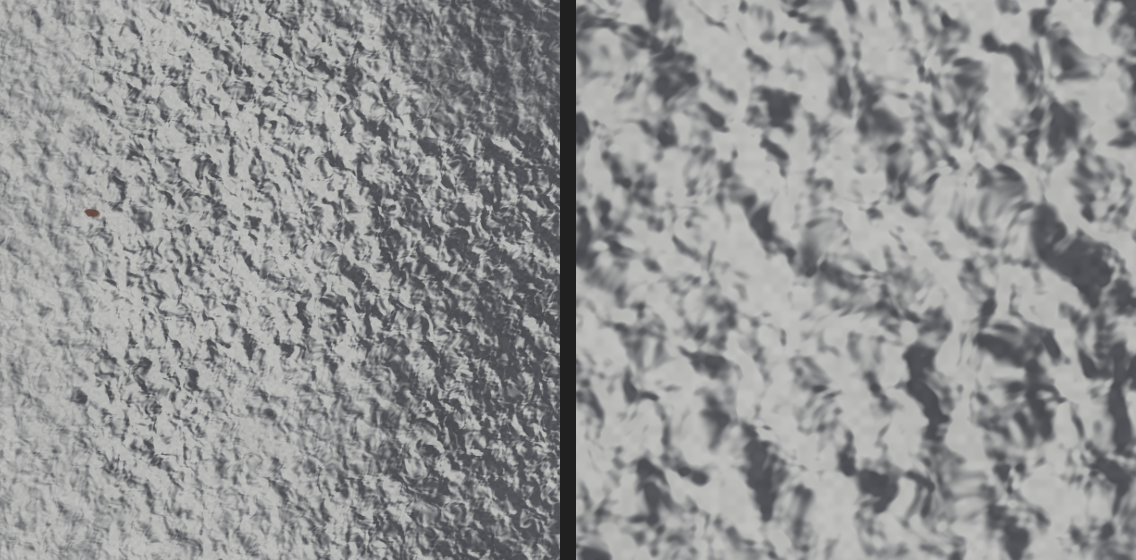
Left: the whole. Right: its middle third, enlarged.
Give the GLSL for this texture, as a Shadertoy shader.

```glsl
// Rough grey stucco in raking light, turning into shade on the right

float hash(vec2 p) {
    return fract(sin(dot(p, vec2(127.1, 311.7))) * 43758.5453);
}

float noise(vec2 p) {
    vec2 cell = floor(p), f = fract(p);
    f = f * f * f * (f * (f * 6.0 - 15.0) + 10.0);
    return mix(mix(hash(cell), hash(cell + vec2(1, 0)), f.x),
               mix(hash(cell + vec2(0, 1)), hash(cell + vec2(1, 1)), f.x), f.y);
}

// Layered lumps, centred on zero; each octave is turned to hide the lattice
float plasterHeight(vec2 p) {
    mat2 turn = mat2(0.8, 0.6, -0.6, 0.8);
    float height = 0.0, amplitude = 1.0;
    p = turn * p * 34.0;
    for (int i = 0; i < 4; i++) {
        height += amplitude * (noise(p) - 0.5);
        p = turn * p * 1.9 + 17.3;
        amplitude *= 0.56;
    }
    return height;
}

void mainImage(out vec4 fragColor, in vec2 fragCoord) {
    vec2 uv = fragCoord / iResolution.y;
    float across = fragCoord.x / iResolution.x;

    // Crumbled edges from a small domain warp
    vec2 p = uv + 0.010 * (vec2(noise(uv * 45.0), noise(uv * 45.0 + 31.0)) - 0.5);

    // Slope toward the low light at the lower left
    vec2 toLight = normalize(vec2(-0.85, -0.5));
    float height = plasterHeight(p);
    float slope = height - plasterHeight(p + toLight * 0.0065);

    // Broad patches: smoother trowelled areas and uneven tone
    float patches = noise(uv * 5.0 + 3.7);
    float roughness = mix(0.65, 1.2, smoothstep(0.2, 0.7, patches));
    roughness *= mix(0.85, 1.1, smoothstep(0.0, 0.4, across));
    float tone = noise(uv * 9.0 + 11.0) - 0.5;

    // The wall curves out of the light, leaving only raised grains lit
    float turning = smoothstep(0.42, 0.92, across - 0.05 * (uv.y - 0.5));
    float light = mix(0.80, 0.17, turning) + 0.12 * tone;
    light += roughness * (2.1 * slope + 0.38 * height);
    light = smoothstep(-0.22, 1.12, light);

    // Cool shadows, neutral lit plaster, fine grit
    vec3 color = mix(vec3(0.31, 0.317, 0.335), vec3(0.725, 0.725, 0.72), light);
    color += 0.05 * (noise(uv * 190.0) - 0.5) + 0.03 * tone;

    // Small rust fleck
    vec2 fleck = uv - vec2(0.165, 0.62);
    fleck = vec2(fleck.x - fleck.y * 0.4, fleck.y + fleck.x * 0.4) / vec2(0.015, 0.009);
    float rust = 1.0 - smoothstep(0.6, 1.1, length(fleck) + 0.5 * (noise(uv * 140.0) - 0.5));
    color = mix(color, vec3(0.36, 0.23, 0.20), 0.85 * rust);

    fragColor = vec4(color, 1.0);
}
```
